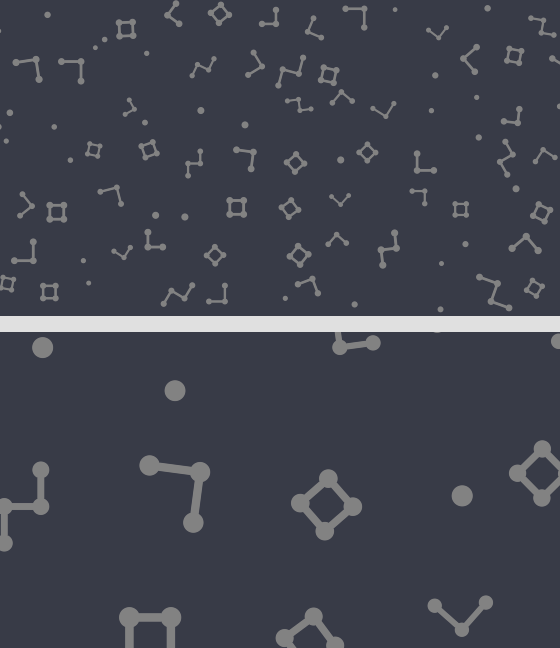
Top: the whole. Bottom: its middle third, enlarged.
This pattern is drawn by a Shadertoy shader. Its source:

```glsl
// Scattered line glyphs: dots, corners, zigzags and squares with round joints on slate.

const vec3  SLATE = vec3(0.22, 0.23, 0.28);
const vec3  GREY  = vec3(0.51, 0.51, 0.51);

const float ROWS          = 7.0;                   // glyph rows per canvas height
const vec2  JOINT_RADIUS  = vec2(0.0074, 0.0115);  // smallest, largest
const vec2  ARM_PER_JOINT = vec2(4.1, 5.9);        // arm length in joint radii
const float SIDE_PER_JOINT = 4.0;                  // square side in joint radii
const float LINE_PER_JOINT = 0.41;                 // half line width in joint radii
const float ALIGNED_SHARE = 0.25;                  // glyphs left parallel to the axes
const float MIN_JITTER    = 0.013;

// Cumulative shares of the glyph kinds; the remainder stays empty
const float DOTS    = 0.33;
const float SQUARES = 0.54;
const float CORNERS = 0.89;
const float ZIGZAGS = 0.95;

vec4 hash4(vec2 p) {
    vec4 q = fract(p.xyxy * vec4(0.1031, 0.1030, 0.0973, 0.1099));
    q += dot(q, q.wzxy + 33.33);
    return fract((q.xxyz + q.yzzw) * q.zywx);
}

// Line with a round joint at both ends
float link(vec2 p, vec2 a, vec2 b, float joint) {
    vec2 ab = b - a;
    float t = clamp(dot(p - a, ab) / dot(ab, ab), 0.0, 1.0);
    float line = length(p - a - ab * t) - joint * LINE_PER_JOINT;
    float ends = min(length(p - a), length(p - b)) - joint;
    return min(line, ends);
}

float squareGlyph(vec2 p, float side, float joint) {
    p = abs(p);
    if (p.y > p.x) p = p.yx;
    float h = 0.5 * side;
    return link(p, vec2(h, -h), vec2(h), joint);
}

float cornerGlyph(vec2 p, float arm, float joint) {
    float h = 0.5 * arm;
    if (p.y > p.x) p = p.yx;
    return link(p, vec2(-h), vec2(h, -h), joint);
}

float zigzagGlyph(vec2 p, float arm, float joint) {
    float h = 0.5 * arm;
    if (p.y < 0.0) p = -p;
    float outer = link(p, vec2(-arm, h), vec2(0.0, h), joint);
    return min(outer, link(p, vec2(0.0, -h), vec2(0.0, h), joint));
}

// Distance to the glyph of one cell; p is measured from the cell centre
float cellGlyph(vec2 p, vec2 cell) {
    vec4 look  = hash4(cell + 17.0);
    vec4 place = hash4(cell + 71.0);
    float kind = look.x;
    if (kind > ZIGZAGS) return 1.0;

    float joint = mix(JOINT_RADIUS.x, JOINT_RADIUS.y, look.y);
    float arm = joint * mix(ARM_PER_JOINT.x, ARM_PER_JOINT.y, look.z);
    float side = joint * SIDE_PER_JOINT;

    // Small glyphs wander further inside their cell
    float reach = kind < DOTS ? 0.0
                : kind < SQUARES ? 0.71 * side
                : kind < CORNERS ? 0.71 * arm : 1.12 * arm;
    float jitter = max(0.54 / ROWS - reach - joint, MIN_JITTER);
    p -= (place.xy * 2.0 - 1.0) * jitter;

    // Quarter turns for aligned glyphs, any angle for the others
    float turn = place.w < ALIGNED_SHARE ? floor(place.z * 4.0) / 4.0 : place.z;
    float angle = 6.28319 * turn;
    float c = cos(angle), s = sin(angle);
    p = mat2(c, -s, s, c) * p;

    if (kind < DOTS)    return length(p) - joint;
    if (kind < SQUARES) return squareGlyph(p, side, joint);
    if (kind < CORNERS) return cornerGlyph(p, arm, joint);
    return zigzagGlyph(p, arm, joint);
}

void mainImage(out vec4 fragColor, in vec2 fragCoord) {
    vec2 uv = fragCoord / iResolution.y;

    // Nearest glyph among neighbouring cells; every row slides by its own amount
    float d = 1.0;
    for (int j = -1; j <= 1; j++) {
        float row = floor(uv.y * ROWS) + float(j);
        float slide = hash4(vec2(row, 5.0)).x;
        float column = floor(uv.x * ROWS - slide);
        for (int i = -1; i <= 1; i++) {
            vec2 cell = vec2(column + float(i), row);
            vec2 centre = (cell + 0.5 + vec2(slide, 0.0)) / ROWS;
            d = min(d, cellGlyph(uv - centre, cell));
        }
    }

    // Edge about one pixel wide
    float edge = 0.6 / iResolution.y;
    float ink = 1.0 - smoothstep(-edge, edge, d);
    fragColor = vec4(mix(SLATE, GREY, ink), 1.0);
}
```
